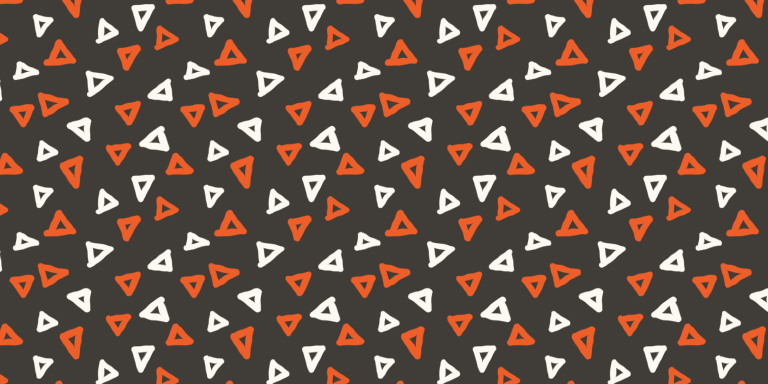
Write a Shadertoy shader that draws this pattern.

```glsl
// Hand-drawn outlined triangles in orange and off-white, tossed over a charcoal repeating tile.

vec2 hash2(vec2 p) {
    vec3 h = fract(p.xyx * vec3(0.1031, 0.1030, 0.0973));
    h += dot(h, h.yzx + 33.33);
    return fract((h.xx + h.yz) * h.zy);
}

float cornerGradient(vec2 cell, vec2 f, vec2 corner) {
    return dot(hash2(cell + corner + 40.0) * 2.0 - 1.0, f - corner);
}

float gradientNoise(vec2 p) {
    vec2 cell = floor(p), f = fract(p);
    vec2 u = f * f * (3.0 - 2.0 * f);
    return mix(mix(cornerGradient(cell, f, vec2(0, 0)), cornerGradient(cell, f, vec2(1, 0)), u.x),
               mix(cornerGradient(cell, f, vec2(0, 1)), cornerGradient(cell, f, vec2(1, 1)), u.x), u.y);
}

float segmentDistance(vec2 p, vec2 a, vec2 b) {
    vec2 pa = p - a, ba = b - a;
    return length(pa - ba * clamp(dot(pa, ba) / dot(ba, ba), 0.0, 1.0));
}

// Signed distance to one brushed triangle outline, tip mostly down or right
float brushTriangle(vec2 p, float seed) {
    vec2 pose = hash2(vec2(seed, 3.0));
    float turn = 1.5708 * floor(2.3 * pose.x - 0.3) + 0.9 * (pose.y - 0.5);
    float c = cos(turn), s = sin(turn);
    p = mat2(c, -s, s, c) * p;

    // Wavering hand
    vec2 w = p * 22.0 + seed * 7.3;
    p += 0.008 * vec2(gradientNoise(w), gradientNoise(w + 31.7));

    // Uneven corners, then three strokes, one running past its corner
    vec2 left  = vec2(-0.050, 0.042) + 0.026 * (hash2(vec2(seed, 11.0)) - 0.5);
    vec2 right = vec2( 0.050, 0.042) + 0.026 * (hash2(vec2(seed, 17.0)) - 0.5);
    vec2 tip   = vec2( 0.000, -0.062) + 0.036 * (hash2(vec2(seed, 23.0)) - 0.5);
    float overshoot = 0.16 * hash2(vec2(seed, 29.0)).x;
    float top  = segmentDistance(p, left, right) - 0.0185;
    float down = segmentDistance(p, right, tip) - 0.0170;
    float up   = segmentDistance(p, tip, left + overshoot * (left - tip)) - 0.0175;
    return min(top, min(down, up));
}

void mainImage(out vec4 fragColor, in vec2 fragCoord) {
    const vec3 charcoal = vec3(0.250, 0.237, 0.217);
    const vec3 orange   = vec3(0.935, 0.370, 0.155);
    const vec3 offWhite = vec3(0.985, 0.975, 0.945);

    // Square tile, 2.25 repeats over the height
    vec2 uv = 2.25 * fragCoord / iResolution.y;
    float blur = 0.85 * 2.25 / iResolution.y;
    vec3 col = charcoal;

    // Jittered lattice of 18 triangles, wrapped around the tile
    for (int i = 0; i < 18; i++) {
        float id = float(i);
        vec2 center = id * vec2(1.0, 5.0) / 18.0 + 0.05 * (hash2(vec2(id, 5.0)) - 0.5);
        vec2 local = fract(uv - center + 0.5) - 0.5;
        if (dot(local, local) > 0.022) continue;

        float size = 0.88 + 0.26 * hash2(vec2(id, 41.0)).x;
        float d = size * brushTriangle(local / size, id + 1.0);
        vec3 ink = mod(floor(id / 3.0), 2.0) < 0.5 ? orange : offWhite;
        col = mix(col, ink, 1.0 - smoothstep(-blur, blur, d));
    }
    fragColor = vec4(col, 1.0);
}
```
